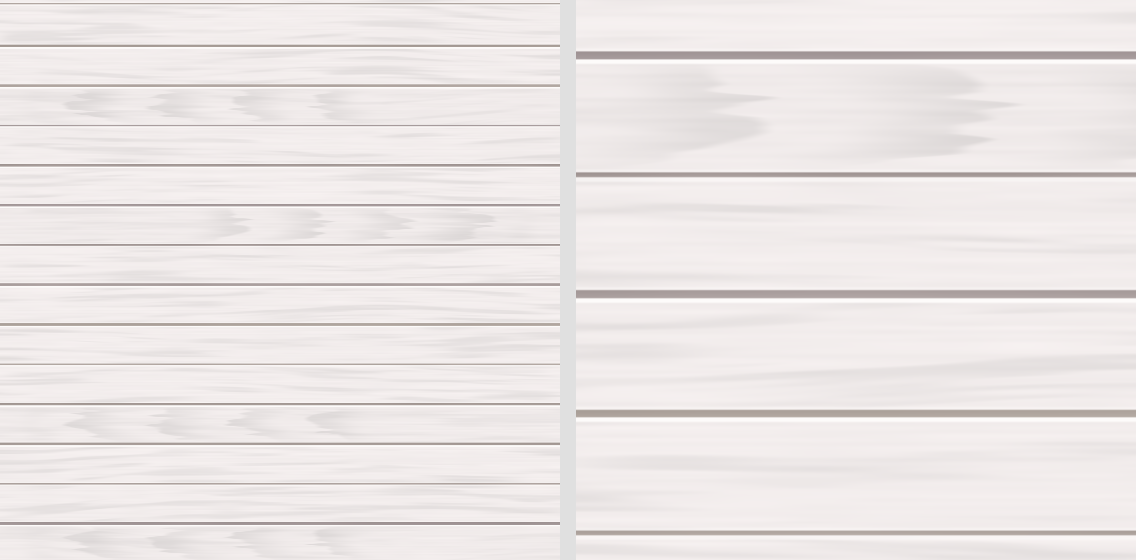
Left: the whole. Right: its middle third, enlarged.
Reproduce this texture procedurally as a three.js fragment shader.

```glsl
// Whitewashed horizontal wooden boards with faint grain and narrow grey-brown seams.
varying vec2 vUv;

float hash(vec2 p) {
  return fract(sin(dot(p, vec2(127.1, 311.7))) * 43758.5453);
}

float noise(vec2 p) {
  vec2 i = floor(p), f = fract(p);
  f = f * f * (3.0 - 2.0 * f);
  return mix(mix(hash(i), hash(i + vec2(1.0, 0.0)), f.x),
             mix(hash(i + vec2(0.0, 1.0)), hash(i + vec2(1.0, 1.0)), f.x), f.y);
}

// Long, gently waving streaks; v runs down the board
float streaks(float x, float v, float seed) {
  float wave = v + 0.35 * (noise(vec2(x * 3.0, seed)) - 0.5) + 0.15 * (v - 0.5) * x;
  float broad = noise(vec2(x * 6.0 + seed * 7.3, wave * 8.0 + seed * 13.0));
  float thin = noise(vec2(x * 13.0 + seed * 3.7, wave * 19.0 + seed * 5.0));
  return smoothstep(0.46, 0.82, broad * 0.65 + thin * 0.35);
}

// Pointed arches of flat-sawn grain, with feathered edges
float arches(float x, float v, float seed) {
  float feather = noise(vec2(x * 9.0, v * 17.0 + seed)) - 0.5;
  float u = x - 0.28 * (v - 0.45) * (v - 0.45) + 0.055 * feather;
  float f = fract(u * 7.0 + 0.1);
  float arch = smoothstep(0.0, 0.12, f) * (1.0 - smoothstep(0.12, 0.75, f));
  float reach = smoothstep(0.03, 0.1, x) * (1.0 - smoothstep(0.58, 0.72, x));
  float ends = smoothstep(0.0, 0.25, v) * (1.0 - smoothstep(0.75, 1.0, v));
  return arch * reach * ends * (0.65 + 0.6 * feather);
}

void main() {
  float x = vUv.x;
  float down = 1.0 - vUv.y;

  // Board rows; the uppermost board is slightly taller
  float pitch = 0.07107;
  float row = (down - 0.082) / pitch;
  if (row < 0.0) row /= 1.0623;
  float board = floor(row);
  float v = fract(row);
  float seed = board + 20.0;

  // Every few boards show arches, one of them reversed
  float kind = mod(board, 8.0);
  float arched = (kind == 1.0 || kind == 4.0) ? 1.0 : 0.0;
  float along = board == 4.0 ? 1.0 - x : x;

  // Painted wood with streaks, arches and fine brush lines
  float grain = streaks(x, v, seed) * mix(0.75, 0.4, arched);
  grain += arched * arches(along, v, seed) * 1.15;
  vec3 color = mix(vec3(0.953, 0.932, 0.930), vec3(0.885, 0.867, 0.865), min(grain, 1.0));
  color -= arched * 0.008;
  color += 0.006 * (hash(vec2(seed, 4.0)) - 0.5);
  color += 0.02 * (noise(vec2(x * 5.0 + seed, down * 420.0)) - 0.5);
  color += 0.012 * (noise(vec2(x * 25.0, down * 260.0)) - 0.5);

  // Signed distance below the nearest seam; every third seam is thin
  float seam = floor(row + 0.5);
  float d = (row - seam) * pitch;
  float narrow = mod(seam, 3.0) == 2.0 ? 1.0 : 0.0;
  float halfWidth = mix(0.0021, 0.0012, narrow) + 0.0003 * hash(vec2(seam, 1.0));

  // Pale bevels beside the seam, stronger on its lower side
  float lower = smoothstep(0.0, 0.001, d) * (1.0 - smoothstep(halfWidth + 0.002, halfWidth + 0.0036, d));
  float upper = smoothstep(0.0, 0.001, -d) * (1.0 - smoothstep(halfWidth + 0.001, halfWidth + 0.0025, -d));
  float bevel = lower * mix(0.95, 0.5, narrow) + upper * 0.35;
  color = mix(color, vec3(0.995, 0.987, 0.983), bevel);

  // Seam tint drifts between warm brown and mauve grey, darker at the top
  vec3 seamColor = mix(vec3(0.67, 0.63, 0.60), vec3(0.63, 0.585, 0.59), hash(vec2(seam, 2.0)));
  seamColor += 0.05 * (hash(vec2(seam, 3.0)) - 0.5) + 0.03 * smoothstep(-halfWidth, halfWidth, d);
  seamColor += 0.03 * (noise(vec2(x * 12.0, seam)) - 0.5);
  float line = 1.0 - smoothstep(halfWidth - 0.0006, halfWidth + 0.0007, abs(d));
  color = mix(color, seamColor, line);

  gl_FragColor = vec4(color, 1.0);
}
```
